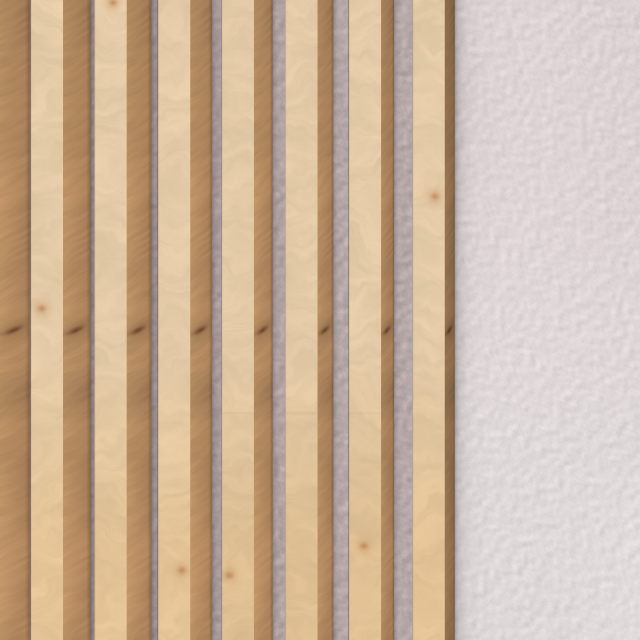
A WebGL 2 fragment shader for this pattern:

```glsl
#version 300 es
precision highp float;
// Vertical pale timber slats in front of a softly textured plaster wall.
// Slats repeat by index; each visible side narrows to the right in perspective.
// Layered value noise gives wood grain, knots and the embossed plaster.

uniform vec2 u_resolution;
out vec4 fragColor;

const float FIRST_EDGE = 0.0482;
const float PITCH = 0.0994;
const float FRONT_WIDTH = 0.0503;
const float LAST_SLAT = 6.0;

float hash(vec2 p) {
    vec3 q = fract(vec3(p.xyx) * 0.1031);
    q += dot(q, q.yzx + 33.33);
    return fract((q.x + q.y) * q.z);
}

float noise(vec2 p) {
    vec2 i = floor(p), f = fract(p);
    f = f * f * (3.0 - 2.0 * f);
    return mix(mix(hash(i), hash(i + vec2(1, 0)), f.x),
               mix(hash(i + vec2(0, 1)), hash(i + vec2(1, 1)), f.x), f.y);
}

float fbm(vec2 p) {
    float sum = 0.0, amp = 0.5;
    for (int k = 0; k < 4; k++) {
        sum += amp * noise(p);
        p = p * 2.03 + 17.0;
        amp *= 0.5;
    }
    return sum;
}

float edge(float x, float at, float px) {
    return smoothstep(at - 0.6 * px, at + 0.6 * px, x);
}

float blob(vec2 d, vec2 size) {
    d /= size;
    return exp(-dot(d, d));
}

// Plaster relief lit from the upper left
float relief(vec2 p) {
    vec2 q = p * 110.0, tilt = vec2(0.35, -0.35);
    return fbm(q + tilt) - fbm(q - tilt);
}

// Light face: wavy growth lines, one knot per slat, a faint butt joint
vec3 frontFace(vec2 uv, float slat, vec2 knot) {
    vec2 q = vec2(uv.x * 1.3, uv.y * 24.0) + slat * 19.7;
    float warp = fbm(q * 0.6);
    float lines = fbm(vec2(q.x * 0.8, q.y * 3.0 + warp * 9.0));
    vec3 col = mix(vec3(0.895, 0.795, 0.655), vec3(0.89, 0.765, 0.59),
                   smoothstep(0.5, 0.1, uv.y));
    col *= 1.0 + 0.09 * (lines - 0.47) + 0.05 * (warp - 0.47);
    float hasJoint = step(2.5, slat) * step(slat, 5.5);
    col *= 1.0 - hasJoint * (0.025 * blob(vec2(0.0, uv.y - 0.355), vec2(1.0, 0.0015))
                           + 0.015 * step(uv.y, 0.355));
    vec2 d = (uv - knot) * vec2(FRONT_WIDTH, 1.0);
    float mark = 0.6 * blob(d, vec2(0.006, 0.005)) + 0.4 * blob(d, vec2(0.012, 0.013));
    col = mix(col, vec3(0.70, 0.46, 0.27), 0.65 * mark);
    return col * (1.0 - 0.06 * smoothstep(0.06, 0.0, uv.x));
}

// Shaded face: slanted grain and a dark oblique knot
vec3 sideFace(vec2 uv, float slat) {
    float bend = 0.025 * (uv.x - 0.5) + 0.012 * fbm(vec2(uv.x * 1.5, uv.y * 14.0));
    float y = uv.y - bend;
    float grain = fbm(vec2(uv.x * 1.2, y * 170.0));
    float bands = noise(vec2(uv.x * 0.7, y * 17.0));
    vec3 col = mix(vec3(0.735, 0.57, 0.395), vec3(0.665, 0.50, 0.35), uv.x);
    col *= 1.0 + 0.12 * (grain - 0.47) + 0.09 * (bands - 0.5);
    col *= 1.0 - 0.10 * blob(vec2(0.0, y - 0.375), vec2(1.0, 0.03))
               - 0.06 * smoothstep(0.75, 1.0, uv.y);
    // Knot in face coordinates, tilted upward to the right
    vec2 d = vec2(uv.x - 0.47, uv.y - 0.484);
    d.y -= 0.018 * d.x;
    float mark = blob(d, vec2(0.27, 0.0042));
    col = mix(col, vec3(0.43, 0.25, 0.15), 0.8 * mark);
    col *= 1.0 - 0.09 * blob(d, vec2(0.6, 0.014));
    col *= 1.0 - 0.06 * smoothstep(3.0, 5.0, slat) - 0.14 * smoothstep(5.0, 6.0, slat);
    return col * (1.0 - 0.16 * smoothstep(0.82, 1.0, uv.x));
}

// Wall between slats, in shadow and darkest beside the timber
vec3 gapWall(float dist, float slat, float bump) {
    vec3 col = mix(vec3(0.60, 0.54, 0.54), vec3(0.715, 0.66, 0.665),
                   smoothstep(-1.0, 4.5, slat));
    return col * (1.0 + 0.18 * bump) * (1.0 - 0.24 * exp(-dist / 0.0035));
}

vec3 openWall(vec2 p, float dist, float bump) {
    vec3 col = mix(vec3(0.865, 0.825, 0.83), vec3(0.875, 0.85, 0.855),
                   smoothstep(0.9, 0.1, p.y));
    col *= 1.0 + 0.10 * bump + 0.02 * (noise(p * 6.0) - 0.5);
    return col * (1.0 - 0.17 * exp(-dist / 0.014) - 0.16 * exp(-dist / 0.003));
}

void main() {
    vec2 p = gl_FragCoord.xy / u_resolution;
    float px = 1.0 / u_resolution.x;

    // Knot place on each front: across the face, then height
    vec2 knots[7] = vec2[7](vec2(0.34, 0.518), vec2(0.58, 0.996), vec2(0.74, 0.109),
        vec2(0.24, 0.101), vec2(0.5, -0.2), vec2(0.47, 0.147), vec2(0.70, 0.693));

    // Slat index and distance from its left edge
    float slat = floor((p.x - FIRST_EDGE) / PITCH + 0.01);
    float local = p.x - FIRST_EDGE - slat * PITCH;
    float sideWidth = 0.0430 - 0.0046 * slat;
    float sideEnd = FRONT_WIDTH + sideWidth;
    float bump = relief(p);

    // Wall behind, then side and front faces
    float wallStart = FIRST_EDGE + LAST_SLAT * PITCH + FRONT_WIDTH + 0.0154;
    vec3 col = slat < LAST_SLAT ? gapWall(max(local - sideEnd, 0.0), slat, bump)
                                : openWall(p, max(p.x - wallStart, 0.0), bump);
    if (slat <= LAST_SLAT) {
        vec2 sideUv = vec2((local - FRONT_WIDTH) / sideWidth, p.y);
        vec2 frontUv = vec2(local / FRONT_WIDTH, p.y);
        vec2 knot = knots[int(clamp(slat, 0.0, LAST_SLAT))];
        float isSide = 1.0 - edge(local, sideEnd, px);
        float isFront = edge(local, 0.0, px) * (1.0 - edge(local, FRONT_WIDTH, px));
        isSide *= edge(local, 0.5 * FRONT_WIDTH, px);
        col = mix(col, sideFace(sideUv, slat), isSide);
        col = mix(col, frontFace(frontUv, slat, knot), isFront);
    }
    fragColor = vec4(col, 1.0);
}
```
